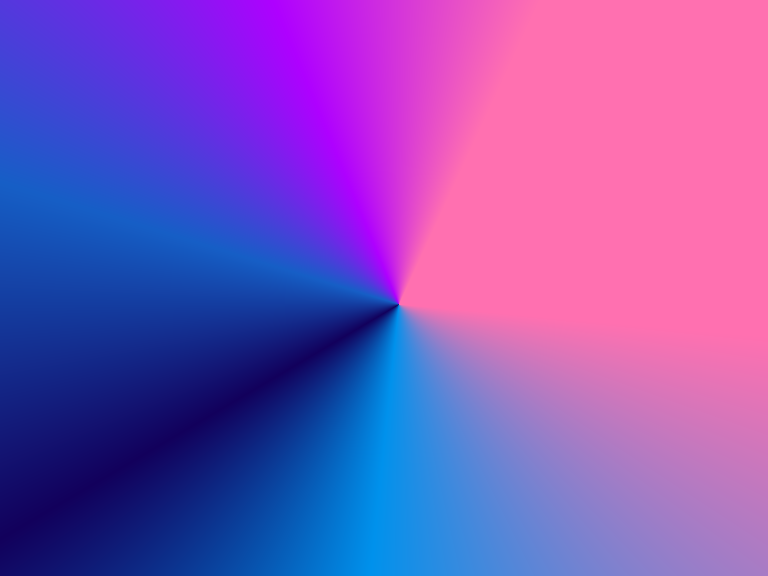
A WebGL 1 fragment shader for this background:

```glsl
precision highp float;

uniform vec2 u_resolution;

const float TAU = 6.283185;

const vec3 PINK = vec3(1.0, 0.44, 0.69);
const vec3 AZURE = vec3(0.0, 0.57, 0.925);
const vec3 NAVY = vec3(0.07, 0.0, 0.36);
const vec3 COBALT = vec3(0.085, 0.37, 0.775);
const vec3 VIOLET = vec3(0.685, 0.0, 1.0);

// Clockwise angle in degrees, measured from a ray tilted right of vertical
float sweepAngle(vec2 offset, float startDegrees) {
    return 360.0 * fract(atan(offset.x, offset.y) / TAU - startDegrees / 360.0);
}

// Linear change to the next colour between two angles
vec3 blendTo(vec3 color, vec3 next, float from, float to, float angle) {
    return mix(color, next, clamp((angle - from) / (to - from), 0.0, 1.0));
}

// Conic gradient that starts and ends on pink, so the seam is invisible
vec3 conicGradient(float angle) {
    vec3 color = PINK;
    color = blendTo(color, AZURE, 70.0, 161.0, angle);
    color = blendTo(color, NAVY, 161.0, 214.5, angle);
    color = blendTo(color, COBALT, 214.5, 262.0, angle);
    color = blendTo(color, VIOLET, 262.0, 312.5, angle);
    return blendTo(color, PINK, 312.5, 360.0, angle);
}

void main() {
    vec2 center = vec2(0.5195, 0.4715);
    vec2 offset = (gl_FragCoord.xy - center * u_resolution) / u_resolution.y;
    gl_FragColor = vec4(conicGradient(sweepAngle(offset, 25.0)), 1.0);
}
```
